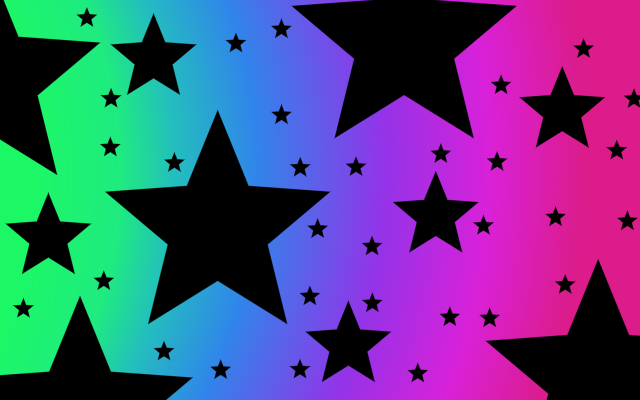
Give the GLSL for this background, as a WebGL 1 fragment shader.

```glsl
precision highp float;
// Black five-pointed stars in three sizes over a curved rainbow gradient.

uniform vec2 u_resolution;

const float PI = 3.14159265;
const float NOTCH_RATIO = 0.444;   // inner radius over outer radius
const float BIG_RADIUS = 0.296;
const float MEDIUM_RADIUS = 0.1125;
const float SMALL_RADIUS = 0.0267;
const float SMALL_CELL = 0.1667;

vec2 hash2(vec2 cell) {
  vec2 k = vec2(dot(cell, vec2(127.1, 311.7)), dot(cell, vec2(269.5, 183.3)));
  return fract(sin(k) * 43758.55);
}

// Signed distance to an upright five-pointed star, negative inside.
float starDistance(vec2 p, float radius) {
  float sector = PI / 5.0;
  float angle = mod(atan(p.x, p.y + 1e-6) + sector, 2.0 * sector) - sector;
  vec2 tip = vec2(radius, 0.0);
  vec2 notch = NOTCH_RATIO * radius * vec2(cos(sector), sin(sector));
  vec2 edge = notch - tip;
  vec2 q = length(p) * vec2(cos(angle), abs(sin(angle))) - tip;
  float along = clamp(dot(q, edge) / dot(edge, edge), 0.0, 1.0);
  float side = edge.x * q.y - edge.y * q.x;
  return -sign(side) * length(q - edge * along);
}

// Star centres step across the canvas while their height wraps around.
vec2 bigCenter(float i) {
  float drop = mod(0.198 - 0.4646 * i, 1.302);
  return vec2(-0.031 + 0.354 * i - 0.146 * sin(i), 1.0 - drop);
}

vec2 mediumCenter(float i) {
  float drop = mod(0.594 - 0.479 * i + 0.031 * i * i, 1.104);
  return vec2(0.121 + 0.333 * i + 0.0875 * sin(4.07 * i), 1.0 - drop);
}

float largeStars(vec2 p) {
  float d = 10.0;
  for (int n = 0; n < 5; n++) {
    float i = float(n);
    d = min(d, starDistance(p - bigCenter(i), BIG_RADIUS));
    d = min(d, starDistance(p - mediumCenter(i), MEDIUM_RADIUS));
  }
  return d;
}

// One jittered star per cell, kept only where the larger stars leave room.
float smallStars(vec2 p) {
  vec2 cell = floor(p / SMALL_CELL);
  vec2 jitter = (hash2(cell) - 0.5) * 0.58;
  vec2 center = (cell + 0.5 + jitter) * SMALL_CELL;
  float hasRoom = step(SMALL_RADIUS * 1.5, largeStars(center));
  return mix(10.0, starDistance(p - center, SMALL_RADIUS), hasRoom);
}

vec3 blend(vec3 from, vec3 to, float start, float end, float t) {
  return mix(from, to, clamp((t - start) / (end - start), 0.0, 1.0));
}

// Green to crimson from left to right, with bands bowed towards the right.
vec3 rainbow(vec2 p) {
  float v = 2.0 * p.y - 1.0;
  float t = p.x + 0.13 * v * v * (1.0 - 0.35 * p.x) - 0.03 * v;
  vec3 color = blend(vec3(0.11, 0.97, 0.40), vec3(0.12, 0.92, 0.50), 0.08, 0.30, t);
  color = blend(color, vec3(0.14, 0.74, 0.75), 0.30, 0.44, t);
  color = blend(color, vec3(0.19, 0.52, 0.92), 0.44, 0.64, t);
  color = blend(color, vec3(0.58, 0.20, 0.91), 0.64, 0.96, t);
  color = blend(color, vec3(0.85, 0.13, 0.85), 0.96, 1.22, t);
  return blend(color, vec3(0.86, 0.11, 0.54), 1.22, 1.46, t);
}

void main() {
  vec2 p = gl_FragCoord.xy / u_resolution.y;
  float softness = 0.75 / u_resolution.y;
  float d = min(largeStars(p), smallStars(p));
  float outside = smoothstep(-softness, softness, d);
  gl_FragColor = vec4(rainbow(p) * outside, 1.0);
}
```
